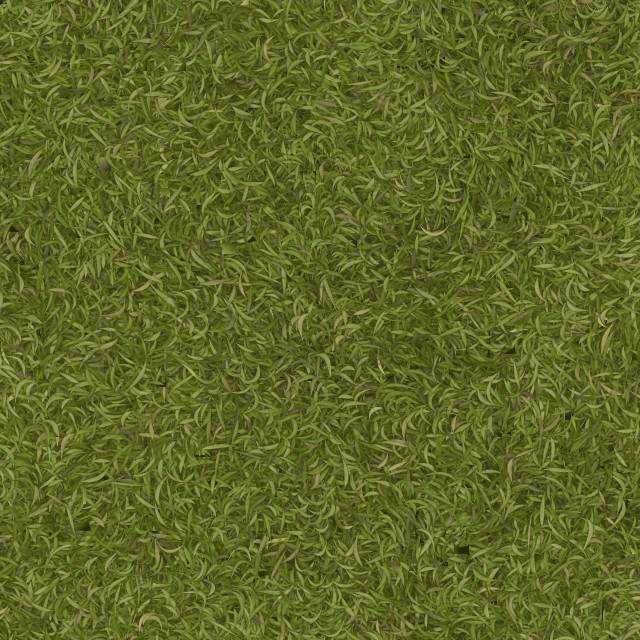
Reproduce this texture procedurally as a three.js fragment shader.

```glsl
// Mown lawn seen from above: many layers of short, curved grass blades.
// Each layer scatters one blade per grid cell; blades paint a tone and a
// dryness over soft shadows, and a colour ramp turns both into greens and straw.

varying vec2 vUv;

const int LAYERS = 18;
const float CELL = 0.026;      // grid spacing of one blade layer
const float EDGE = 0.0013;     // softness of blade outlines

const vec3 SOIL  = vec3(0.20, 0.22, 0.035);
const vec3 SHADE = vec3(0.29, 0.33, 0.07);
const vec3 LEAF  = vec3(0.38, 0.44, 0.13);
const vec3 LIGHT = vec3(0.48, 0.54, 0.22);
const vec3 PALE  = vec3(0.57, 0.61, 0.36);
const vec3 STRAW_TINT = vec3(1.10, 1.04, 0.64);

vec4 hash4(vec3 p) {
  vec4 q = fract(p.xyzx * vec4(0.1031, 0.1030, 0.0973, 0.1099));
  q += dot(q, q.wzxy + 33.33);
  return fract((q.xxyz + q.yzzw) * q.zywx);
}

float valueNoise(vec2 p, float seed) {
  vec2 i = floor(p);
  vec2 f = fract(p);
  f = f * f * (3.0 - 2.0 * f);
  float a = hash4(vec3(i, seed)).x;
  float b = hash4(vec3(i + vec2(1.0, 0.0), seed)).x;
  float c = hash4(vec3(i + vec2(0.0, 1.0), seed)).x;
  float d = hash4(vec3(i + vec2(1.0, 1.0), seed)).x;
  return mix(mix(a, b, f.x), mix(c, d, f.x), f.y);
}

vec2 rotate(vec2 p, float angle) {
  float c = cos(angle);
  float s = sin(angle);
  return vec2(c * p.x + s * p.y, c * p.y - s * p.x);
}

// Blade coordinates: x runs along it from -1 to 1, y is the offset across,
// z the approximate distance to its tapered outline.
vec3 bladeShape(vec2 p, float halfLength, float halfWidth, float bend) {
  float along = p.x / halfLength;
  float across = p.y + bend * halfLength * (along * along - 0.4);
  float outline = halfWidth * (1.0 - along * along * (0.8 + 0.2 * along));
  return vec3(along, across, abs(across) - outline);
}

// Paints one layer over ground, which holds (tone, dryness).
vec2 paintLayer(vec2 ground, vec2 uv, float layer, float depth, float clumpAngle) {
  vec2 grid = uv / CELL + hash4(vec3(layer, 7.0, 3.0)).xy * 40.0;
  vec2 home = floor(grid);
  for (int j = -1; j <= 1; j++) {
    for (int i = -1; i <= 1; i++) {
      vec2 cell = home + vec2(float(i), float(j));
      vec4 place = hash4(vec3(cell, layer + 11.0));
      vec4 look = hash4(vec3(cell, layer + 57.0));

      float angle = clumpAngle + (place.z - 0.5) * 5.0;
      float halfLength = mix(0.011, 0.026, place.w * place.w);
      float halfWidth = mix(0.0018, 0.0034, look.z);
      vec2 p = rotate((grid - cell - place.xy) * CELL, angle);
      vec3 blade = bladeShape(p, halfLength, halfWidth, (look.w - 0.5) * 0.6);

      // Contact shadow falls around the blade before the blade covers it
      float shadow = smoothstep(0.0038, -0.001, blade.z);
      ground.x *= 1.0 - 0.36 * shadow;

      float dryness = smoothstep(0.70, 0.95, look.y);
      float fleck = step(0.982, look.y);
      float tone = mix(0.22, 0.72, depth) + (look.x - 0.5) * 0.66;
      tone += 0.10 * blade.y / halfWidth + 0.08 * blade.x + 0.35 * fleck;
      float cover = smoothstep(EDGE, -EDGE, blade.z);
      ground = mix(ground, vec2(tone, dryness), cover);
    }
  }
  return ground;
}

// Tone 0 to 1 runs from soil to pale leaf; flecks may go a little beyond.
vec3 grassColor(float tone, float dryness) {
  float t = tone * 4.0;
  vec3 color = mix(SOIL, SHADE, clamp(t, -0.5, 1.0));
  color = mix(color, LEAF, clamp(t - 1.0, 0.0, 1.0));
  color = mix(color, LIGHT, clamp(t - 2.0, 0.0, 1.0));
  color = mix(color, PALE, clamp(t - 3.0, 0.0, 1.9));
  float luma = dot(color, vec3(0.30, 0.59, 0.11));
  return mix(color, luma * STRAW_TINT, dryness * 0.85);
}

void main() {
  float clumpAngle = valueNoise(vUv * 7.0, 91.0) * 5.0;
  float patches = valueNoise(vUv * 5.0, 23.0) * 0.6 + valueNoise(vUv * 14.0, 37.0) * 0.4;

  // Soil first, then blades from the deepest layer to the top
  vec2 ground = vec2(0.12 + 0.2 * valueNoise(vUv * 160.0, 5.0), 0.6);
  for (int k = 0; k < LAYERS; k++) {
    float depth = float(k) / float(LAYERS - 1);
    ground = paintLayer(ground, vUv, float(k), depth, clumpAngle);
  }

  // Broad unevenness of the lawn and fine mottling of the leaves
  float mottle = valueNoise(vUv * 230.0, 71.0) - 0.5;
  float tone = ground.x + (patches - 0.5) * 0.16 + mottle * 0.12;
  float dryness = clamp(ground.y + (0.5 - patches) * 0.25, 0.0, 1.0);
  gl_FragColor = vec4(grassColor(tone, dryness), 1.0);
}
```
